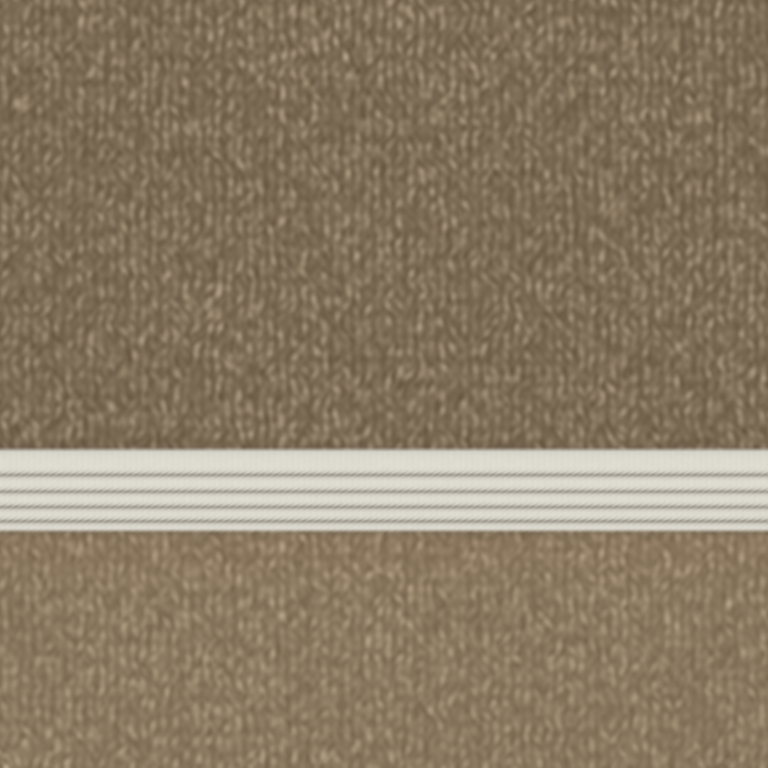
A three.js fragment shader for this texture:

```glsl
// Ribbed brown carpet crossed by a pale grooved trim strip.
varying vec2 vUv;

const float TAU = 6.2831853;
const float STRIP_TOP = 0.4150;
const float STRIP_BOTTOM = 0.3085;
const float EDGE_SOFT = 0.0042;

const vec3 UPPER_PILE = vec3(0.500, 0.433, 0.343);
const vec3 LOWER_PILE = vec3(0.547, 0.476, 0.381);
const vec3 PILE_LIGHT = vec3(0.150, 0.148, 0.141);
const vec2 TUFT_CELLS = vec2(72.0, 66.0);
const float TUFT_TILT = 0.8;
const float PHASE_JITTER = 2.4;
const float BEAD_SHARPNESS = 5.5;

const vec3 STRIP_COLOR = vec3(0.873, 0.861, 0.819);
const vec3 GROOVE_COLOR = vec3(0.555, 0.535, 0.475);
const int GROOVE_COUNT = 5;
const float GROOVE_FIRST = 0.3815;
const float GROOVE_STEP = 0.0225;
const float GROOVE_SHRINK = 0.0008;
const float GROOVE_WIDTH = 0.0024;
const float TWILL_COUNT = 110.0;

float hash(vec2 p) {
  vec3 q = fract(vec3(p.xyx) * 0.1031);
  q += dot(q, q.yzx + 33.33);
  return fract((q.x + q.y) * q.z);
}

float noise(vec2 p) {
  vec2 i = floor(p);
  vec2 f = fract(p);
  f = f * f * (3.0 - 2.0 * f);
  return mix(mix(hash(i), hash(i + vec2(1.0, 0.0)), f.x),
             mix(hash(i + vec2(0.0, 1.0)), hash(i + 1.0), f.x), f.y);
}

// Round beads threaded on vertical ribs, joined by short tilted wavelets.
float tufts(vec2 uv) {
  vec2 p = uv * TUFT_CELLS;
  vec2 cell = floor(p);
  float waves = 0.0;
  float total = 0.0;
  float beads = 0.0;
  for (int j = -1; j <= 1; j++) {
    for (int i = -1; i <= 1; i++) {
      vec2 id = cell + vec2(float(i), float(j));
      vec2 seed = vec2(hash(id + 11.0), hash(id + 47.0));
      float height = 0.4 + 1.2 * hash(id + 173.0);

      vec2 d = p - id - seed;
      float tilt = (hash(id + 83.0) - 0.5) * 2.0 * TUFT_TILT;
      float jitter = (hash(id + 131.0) - 0.5) * PHASE_JITTER;
      float across = dot(d * vec2(1.0, TUFT_CELLS.x / TUFT_CELLS.y), vec2(cos(tilt), sin(tilt)));
      float weight = exp(-2.8 * dot(d, d));
      waves -= weight * height * cos(TAU * (seed.x + across) + jitter);
      total += weight;

      vec2 b = p - id - 0.5 - (seed - 0.5) * vec2(0.55, 0.75);
      beads += height * exp(-BEAD_SHARPNESS * dot(b, b));
    }
  }
  return 0.30 * waves / (total + 0.08) + 0.62 * (beads - 0.57);
}

vec3 carpet(vec2 uv) {
  float lower = 1.0 - step(0.5 * (STRIP_TOP + STRIP_BOTTOM), uv.y);
  vec3 base = mix(UPPER_PILE, LOWER_PILE, lower);
  float sway = 0.003 * (noise(uv * vec2(14.0, 26.0)) - 0.5);
  float relief = tufts(uv + vec2(sway, 0.0));
  float grain = noise(uv * vec2(135.0, 120.0)) - 0.5;
  float patches = noise(uv * vec2(9.0, 5.0) + 7.0) - 0.5;
  float strength = mix(0.88, 0.70, lower) + 0.15 * patches;
  vec3 color = base + PILE_LIGHT * (relief * strength + 0.34 * grain + 0.08 * patches);

  // Warm light below the strip, contact shadows at both of its edges.
  float below = max(STRIP_BOTTOM - uv.y, 0.0);
  color += lower * vec3(0.014, 0.007, 0.002) * exp(-below / 0.06);
  float gap = max(uv.y - STRIP_TOP, below);
  return color * (1.0 - 0.14 * exp(-gap / 0.006));
}

vec3 strip(vec2 uv) {
  vec3 color = STRIP_COLOR;
  color += 0.004 * sin(TAU * 128.0 * uv.x);
  color += 0.010 * (noise(uv * vec2(160.0, 220.0)) - 0.5);
  float twill = sin(TAU * (TWILL_COUNT * uv.x - 150.0 * uv.y));
  for (int i = 0; i < GROOVE_COUNT; i++) {
    float n = float(i);
    float y = GROOVE_FIRST - n * GROOVE_STEP + n * n * GROOVE_SHRINK;
    float d = uv.y - y - 0.0002 * twill;
    float line = exp(-d * d / (GROOVE_WIDTH * GROOVE_WIDTH));
    float shade = exp(-d * d / 0.000026);
    color *= 1.0 - (0.12 + 0.03 * twill) * shade;
    color = mix(color, GROOVE_COLOR, line * (0.56 + 0.08 * twill));
  }
  // Rounded upper lip.
  return color * (1.0 - 0.08 * exp(-max(STRIP_TOP - uv.y, 0.0) / 0.006));
}

void main() {
  float top = 1.0 - smoothstep(STRIP_TOP - EDGE_SOFT, STRIP_TOP + EDGE_SOFT, vUv.y);
  float bottom = smoothstep(STRIP_BOTTOM - EDGE_SOFT, STRIP_BOTTOM + EDGE_SOFT, vUv.y);
  vec3 color = mix(carpet(vUv), strip(vUv), top * bottom);
  gl_FragColor = vec4(color, 1.0);
}
```
